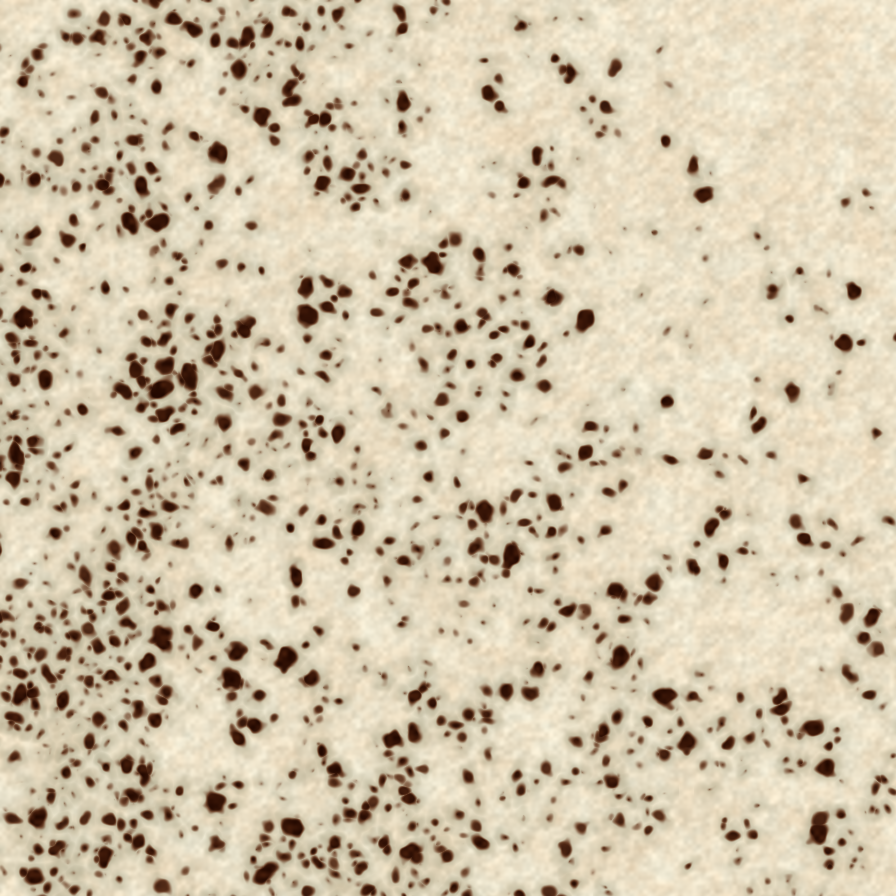
This texture is drawn by a WebGL 2 fragment shader. Its source:

```glsl
#version 300 es
precision highp float;

uniform vec2 u_resolution;
out vec4 fragColor;

vec3 hash3(vec2 p) {
    vec3 q = fract(p.xyx * vec3(0.1031, 0.1030, 0.0973));
    q += dot(q, q.yxz + 33.33);
    return fract((q.xxy + q.yzz) * q.zyx);
}

float valueNoise(vec2 p) {
    vec2 cell = floor(p), f = fract(p);
    f = f * f * (3.0 - 2.0 * f);
    float bottom = mix(hash3(cell).x, hash3(cell + vec2(1, 0)).x, f.x);
    float top = mix(hash3(cell + vec2(0, 1)).x, hash3(cell + vec2(1, 1)).x, f.x);
    return mix(bottom, top, f.y);
}

mat2 rotation(float angle) {
    float c = cos(angle), s = sin(angle);
    return mat2(c, s, -s, c);
}

// Crowded at the lower left, almost bare at the upper right, with clumps
float spotDensity(vec2 p) {
    float slope = max(0.0, 0.95 - 0.55 * p.x - 0.5 * p.x * p.y);
    float clump = 0.5 * valueNoise(p * 10.0 + 41.0) + 0.5 * valueNoise(p * 25.0 + 87.0);
    return slope * (0.2 + 1.8 * smoothstep(0.3, 0.75, clump));
}

// One layer of scattered spots: x is pigment, y is the grey halo
vec2 spotLayer(vec2 p, float cells, float share, vec2 radii, vec2 strengths) {
    vec2 result = vec2(0.0);
    float wobble = (valueNoise(p * 120.0 + cells) - 0.5) * 0.0075;
    for (int j = -1; j <= 1; j++) {
        for (int i = -1; i <= 1; i++) {
            vec2 cell = floor(p * cells) + vec2(i, j);
            vec3 place = hash3(cell + cells * 7.0);
            vec3 shape = hash3(cell + cells * 3.0 + 211.0);
            if (place.z > share * spotDensity((cell + 0.5) / cells)) continue;

            float radius = mix(radii.x, radii.y, shape.x * shape.x);
            float stretch = mix(1.0, 1.3, shape.z);
            vec2 offset = rotation(shape.y * 6.2832) * (p - (cell + place.xy) / cells);
            float dist = length(offset * vec2(1.0 / stretch, stretch)) - radius + wobble;

            float strength = mix(strengths.x, strengths.y, fract(shape.x * 5.0 + shape.z));
            float pigment = strength * (1.0 - smoothstep(-0.0052, 0.0036, dist));
            float halo = strength * (1.0 - smoothstep(0.0, 0.013, dist));
            result = max(result, vec2(pigment, halo));
        }
    }
    return result;
}

// Cream ground with soft fibres and mottling
vec3 paperColor(vec2 p) {
    float mottle = valueNoise(p * 34.0 + 5.0);
    float tint = valueNoise(p * 95.0 + 60.0);
    float fibre = valueNoise(rotation(0.9) * p * vec2(150.0, 95.0) + 130.0);
    float grain = valueNoise(p * 200.0 + 19.0);
    vec3 color = mix(vec3(0.94, 0.865, 0.745), vec3(0.915, 0.9, 0.82), 0.5 * (tint + mottle));
    color += 0.08 * (fibre - 0.5) + 0.07 * (grain - 0.5) + 0.03 * (mottle - 0.5);
    return color;
}

void main() {
    vec2 p = gl_FragCoord.xy / u_resolution.y;

    vec2 largeSpots = spotLayer(p, 24.0, 0.30, vec2(0.0075, 0.0125), vec2(0.92, 1.0));
    vec2 mediumSpots = spotLayer(p, 40.0, 0.46, vec2(0.0048, 0.0088), vec2(0.7, 1.0));
    vec2 smallSpots = spotLayer(p, 62.0, 0.46, vec2(0.0022, 0.0046), vec2(0.4, 0.95));
    vec2 spots = max(largeSpots, max(mediumSpots, smallSpots));

    // Grey veil around the spots and over the crowded side
    float veil = 0.55 * spots.y + 0.09 * spotDensity(p);
    vec3 color = mix(paperColor(p), vec3(0.69, 0.67, 0.56), clamp(veil, 0.0, 0.75));

    // Reddish brown rims around near-black centres, uneven inside
    float depth = valueNoise(p * 170.0 + 300.0);
    vec3 core = mix(vec3(0.13, 0.03, 0.0), vec3(0.27, 0.11, 0.04), depth);
    color = mix(color, vec3(0.44, 0.27, 0.17), smoothstep(0.0, 0.65, spots.x));
    color = mix(color, core, smoothstep(0.45, 0.95, spots.x));

    fragColor = vec4(color, 1.0);
}
```
